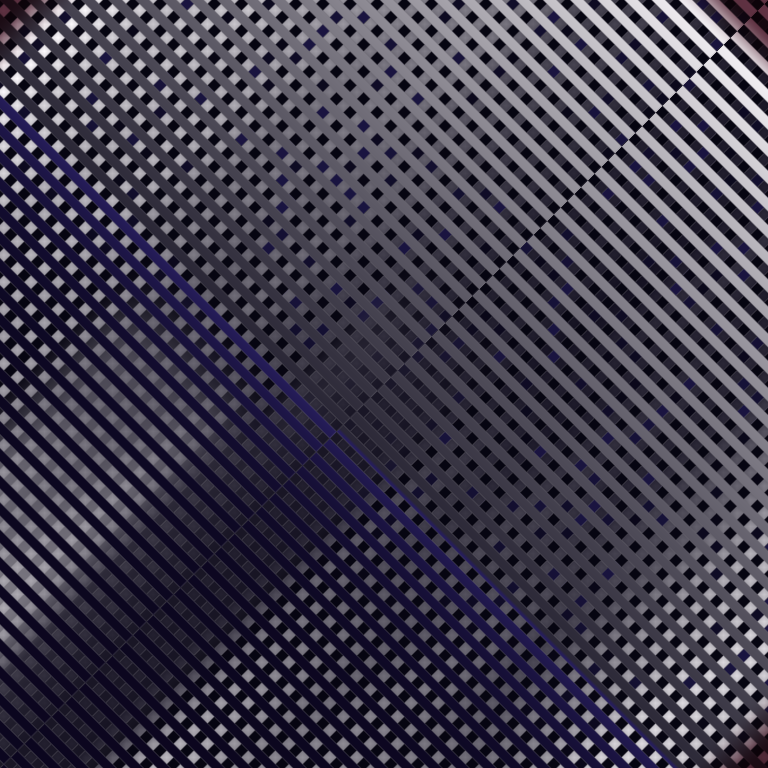
This pattern is drawn by a Shadertoy shader. Its source:

```glsl
// Woven diagonal lattice: glossy ribbons cross a sheet of small square inlays.
// Rotated axes give the ribbons and cells; a half-step seam splits the sheet,
// while broad gradients, layered sines and a cell hash vary the metal tones.

float hash(vec2 cell) {
    return fract(sin(dot(cell, vec2(127.1, 311.7))) * 4375.5);
}

// Distance from the centre of the first half of each repeat, in repeats
float bandDistance(float k) {
    return abs(fract(k + 0.25) - 0.5);
}

float bandMask(float dist, float blur) {
    return 1.0 - smoothstep(0.25 - blur, 0.25 + blur, dist);
}

float hairline(float dist, float blur) {
    return 1.0 - smoothstep(0.012, 0.02 + blur, abs(dist));
}

// Cool grey metal with a slight violet cast in the shadows
vec3 metal(float v) {
    return vec3(v, v - 0.012, v + 0.055 * (1.0 - v));
}

// Near black below the violet fold, rising to white above it
vec3 ribbonColor(float a) {
    float rise = max(a + 0.12, 0.0);
    vec3 upper = metal(0.16 + 0.5 * rise + 0.28 * rise * rise);
    float glow = exp(-9.0 * max(-0.12 - a, 0.0));
    vec3 lower = mix(vec3(0.045, 0.025, 0.12), vec3(0.15, 0.115, 0.36), glow);
    return mix(lower, upper, smoothstep(-0.121, -0.114, a));
}

// Brightness of the inlaid squares: brighter outwards and towards lower left
float inlayLevel(float a, float d) {
    float n = abs(d);
    float left = 0.13 + 0.88 * n;
    float right = 0.12 + 0.72 * smoothstep(0.38, 0.88, n);
    float glow = 0.13 + 0.62 * smoothstep(0.08, 0.2, n) * clamp(0.15 - 0.9 * a, 0.0, 1.0);
    float sheen = 0.035 * sin(19.0 * d + 3.0 * a) + 0.02 * sin(41.0 * d - 7.0 * a);
    return max(d < 0.0 ? left : right, glow) + sheen * smoothstep(0.05, 0.2, n);
}

void mainImage(out vec4 fragColor, in vec2 fragCoord) {
    vec2 p = (fragCoord - 0.5 * iResolution.xy) / iResolution.y;
    float a = p.x + p.y;    // across the ribbons
    float d = p.x - p.y;    // along the ribbons
    float repeats = 28.284;
    float blur = repeats / iResolution.y;

    // Ribbons slip by half a repeat across the central seam
    float ka = a * repeats + (d > 0.0 ? 0.5 : 0.0);
    float kd = abs(d) * repeats + 0.5;
    float ribbonDist = bandDistance(ka);
    float inlayDist = bandDistance(kd);
    float ribbon = bandMask(ribbonDist, blur);
    float inlay = bandMask(inlayDist, blur);

    // Squares, softly lit towards their centres
    float level = inlayLevel(a, d);
    float gapDist = 0.5 - ribbonDist;
    float pillow = 1.08 - 0.8 * max(gapDist, inlayDist);
    vec3 square = metal(level * mix(pillow, 1.0, 0.35));

    // Holes: mostly black, some violet, filled where the weave closes up
    float tint = hash(floor(vec2(ka + 0.5, kd + 0.5)) + step(0.0, d) * 71.0);
    float violet = smoothstep(0.72, 0.95, tint) * smoothstep(-0.35, 0.1, a);
    vec3 hole = mix(vec3(0.025, 0.018, 0.065), vec3(0.1, 0.08, 0.25), violet);
    float closed = smoothstep(-0.5, -0.36, d) * (1.0 - smoothstep(-0.03, 0.03, d));
    closed *= 1.0 - smoothstep(-0.32, -0.12, a);
    float centre = (1.0 - smoothstep(0.07, 0.15, abs(d))) * (1.0 - smoothstep(0.0, 0.25, a));
    hole = mix(hole, metal(level * 0.8), max(closed, centre) * 0.9);

    vec3 color = mix(hole, square, inlay);
    color = mix(color, ribbonColor(a), ribbon);

    // Fine seams around the cells and across the middle
    float seam = hairline(ribbonDist - 0.25, blur);
    seam = max(seam, hairline(inlayDist - 0.25, blur) * (1.0 - ribbon));
    seam = max(seam, hairline(d * repeats, blur));
    color = mix(color, vec3(0.43, 0.42, 0.45), 0.27 * seam);

    // Wine-dark corners
    float corner = max(smoothstep(0.88, 0.96, a), smoothstep(0.89, 0.98, abs(d)));
    color = mix(color, color * vec3(0.32, 0.18, 0.23) + vec3(0.04, 0.01, 0.02), corner);

    fragColor = vec4(clamp(color, 0.0, 1.0), 1.0);
}
```
